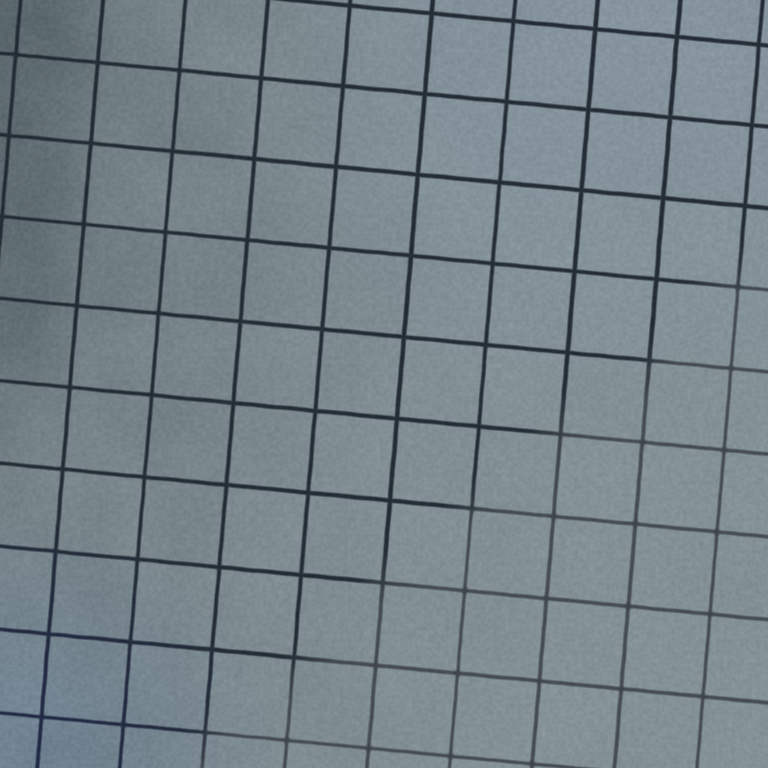
A WebGL 1 fragment shader for this texture:

```glsl
precision mediump float;
// Tilted dark grid on a dull blue-grey sheet, with uneven light, worn lines and fine grain.

uniform vec2 u_resolution;

// Grid layout, in canvas units
const vec2 ORIGIN = vec2(0.526, 0.5612);       // one line crossing
const vec2 COLUMN_STEP = vec2(0.1065, -0.0102);
const vec2 ROW_STEP = vec2(0.0091, 0.1061);
const float ROW_SQUEEZE = 0.0018;              // rows tighten towards the top
const float PITCH = 0.1067;

// Lines
const float HALF_WIDTH = 0.0028;
const float SOFTNESS = 0.0018;
const float NODE_RADIUS = 0.0052;
const float WOBBLE = 0.0007;
const vec3 INK = vec3(0.125, 0.160, 0.195);
const vec3 INK_BLUE = vec3(0.115, 0.145, 0.260);
const vec3 INK_WORN = vec3(0.265, 0.285, 0.315);
const vec2 WEAR_NORMAL = vec2(0.664, -0.747);  // points to the worn corner
const float WEAR_OFFSET = 0.16;
const float WEAR_BLEND = 0.04;

// Sheet
const vec3 SHEET = vec3(0.515, 0.568, 0.590);
const vec3 SHEET_SHADE = vec3(0.425, 0.475, 0.495);
const vec3 SHEET_BLUE = vec3(0.430, 0.510, 0.585);
const vec3 TOP_TINT = vec3(0.008, 0.010, 0.030);
const float CORNER_SHADE = 0.065;
const float MOTTLE = 0.028;
const float CELL_VARIATION = 0.014;
const float GRAIN = 0.035;

float hash(vec2 p) {
  vec3 h = fract(vec3(p.xyx) * 0.1031);
  h += dot(h, h.yzx + 33.33);
  return fract((h.x + h.y) * h.z);
}

float cornerSlope(vec2 cell, vec2 offset) {
  float angle = 6.2832 * hash(cell);
  return dot(vec2(cos(angle), sin(angle)), offset);
}

float gradientNoise(vec2 p) {
  vec2 i = floor(p);
  vec2 f = p - i;
  vec2 w = f * f * f * (f * (f * 6.0 - 15.0) + 10.0);
  vec2 e = vec2(1.0, 0.0);
  float low = mix(cornerSlope(i, f), cornerSlope(i + e.xy, f - e.xy), w.x);
  float high = mix(cornerSlope(i + e.yx, f - e.yx), cornerSlope(i + e.xx, f - e.xx), w.x);
  return mix(low, high, w.y);
}

// Canvas position to column and row numbers
vec2 gridCoords(vec2 p) {
  vec2 d = p - ORIGIN;
  float area = COLUMN_STEP.x * ROW_STEP.y - COLUMN_STEP.y * ROW_STEP.x;
  vec2 q = vec2(d.x * ROW_STEP.y - d.y * ROW_STEP.x,
                d.y * COLUMN_STEP.x - d.x * COLUMN_STEP.y) / area;
  q.y += ROW_SQUEEZE * q.y * q.y;
  return q;
}

vec3 sheetColor(vec2 p, vec2 cell) {
  float shade = (1.0 - smoothstep(-0.1, 0.72, p.x)) * mix(0.55, 1.0, smoothstep(0.1, 0.8, p.y));
  vec3 color = mix(SHEET, SHEET_SHADE, shade);
  color += TOP_TINT * smoothstep(0.4, 1.0, p.y) * smoothstep(0.3, 0.7, p.x);
  color = mix(color, SHEET_BLUE, 0.75 * (1.0 - smoothstep(0.0, 0.42, length(p * vec2(1.0, 1.1)))));

  // Dark band down the upper left edge
  float band = 1.0 - smoothstep(0.07, 0.17, p.x + 0.12 * (1.0 - p.y));
  color -= CORNER_SHADE * band * smoothstep(0.3, 0.75, p.y);

  // Blotches and cell differences, strongest in the shade
  float blotch = gradientNoise(p * 7.0 + 3.0) + 0.6 * gradientNoise(p * 19.0 + 40.0);
  color += MOTTLE * blotch * (0.4 + shade);
  color += CELL_VARIATION * (hash(cell + 50.0) - 0.5) * (0.5 + shade);
  return color;
}

void main() {
  vec2 p = gl_FragCoord.xy / u_resolution;
  float pixel = 1.0 / min(u_resolution.x, u_resolution.y);
  vec2 q = gridCoords(p);
  vec3 color = sheetColor(p, floor(q));

  // Distance to the nearest column and row line
  vec2 wobble = WOBBLE * vec2(gradientNoise(p * 38.0), gradientNoise(p * 38.0 + 71.0));
  vec2 toLine = abs((fract(q + 0.5) - 0.5) * PITCH + wobble);
  vec2 nearest = floor(q + 0.5);

  // Wear thins and pales the lines past a slanted boundary
  float boundary = dot(p, WEAR_NORMAL) - WEAR_OFFSET + 0.04 * gradientNoise(p * 9.0);
  float wear = smoothstep(-WEAR_BLEND, WEAR_BLEND, boundary);
  vec2 lineVariation = vec2(hash(vec2(nearest.x + 20.0, 3.0)), hash(vec2(nearest.y + 20.0, 9.0)));
  vec2 halfWidth = HALF_WIDTH * (0.9 + 0.2 * lineVariation) * (1.0 - 0.16 * wear);
  halfWidth *= mix(0.82, 1.0, smoothstep(0.0, 0.45, p.x));

  // Lines and the small blobs where they cross
  float soft = max(SOFTNESS, 0.75 * pixel);
  vec2 lines = 1.0 - smoothstep(halfWidth - soft, halfWidth + soft, toLine);
  float node = 1.0 - smoothstep(NODE_RADIUS - 1.5 * soft, NODE_RADIUS + soft, length(toLine));
  float coverage = max(max(lines.x, lines.y), 0.9 * node);
  vec3 ink = mix(INK, INK_BLUE, 1.0 - smoothstep(0.05, 0.4, length(p)));
  ink = mix(ink, INK_WORN, wear * (1.0 - 0.25 * node));
  color = mix(color, ink, 0.96 * coverage);

  // Fine grain over everything
  float grain = gradientNoise(p * 190.0) + 0.6 * gradientNoise(p * 95.0 + 17.0);
  color += GRAIN * grain * (1.0 - 0.5 * coverage);
  gl_FragColor = vec4(clamp(color, 0.0, 1.0), 1.0);
}
```
